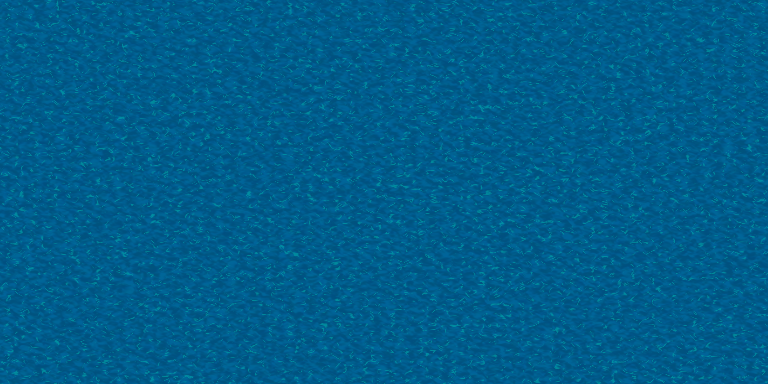
A Shadertoy shader for this texture:

```glsl
float hash(vec2 cell) {
    return fract(sin(dot(cell, vec2(127.1, 311.7))) * 43758.5453);
}

// Slope contribution of one lattice corner
float corner(vec2 cell, vec2 offset) {
    float angle = 6.28318 * hash(cell);
    return dot(vec2(cos(angle), sin(angle)), offset);
}

// Gradient noise around zero
float noise(vec2 p) {
    vec2 i = floor(p), f = fract(p), e = vec2(1, 0);
    vec2 u = f * f * f * (f * (f * 6.0 - 15.0) + 10.0);
    return mix(mix(corner(i, f), corner(i + e, f - e), u.x),
               mix(corner(i + e.yx, f - e.yx), corner(i + 1.0, f - 1.0), u.x), u.y);
}

// Wide, flat ripples whose layers lean alternately left and right
float ripples(vec2 p) {
    float height = 0.0, weight = 0.42, lean = 0.3;
    vec2 scale = vec2(34.0, 84.0);
    for (int i = 0; i < 3; i++) {
        vec2 q = vec2(p.x, p.y + lean * p.x) * scale;
        height += weight * noise(q + 17.3 * float(i));
        weight -= 0.08;
        lean = -lean;
        scale *= vec2(1.6, 1.45);
    }
    return height;
}

// Short thin strokes along the zero level of a noise field
float glints(vec2 p, float lean) {
    vec2 q = vec2(p.x, p.y + lean * p.x);
    float level = noise(q * vec2(38.0, 92.0) + 41.3);
    float line = 1.0 - smoothstep(0.02, 0.15, abs(level));
    float gaps = smoothstep(0.12, 0.42, noise(p * vec2(56.0, 74.0) + 83.7 + 50.0 * lean));
    return line * gaps;
}

void mainImage(out vec4 fragColor, in vec2 fragCoord) {
    vec2 p = fragCoord / iResolution.y;
    p += vec2(0.008, 0.004) * vec2(noise(p * 45.0 + 5.0), noise(p * 50.0 + 9.0));

    // Water body, drifting slightly between green and violet
    float light = smoothstep(-0.3, 0.3, ripples(p));
    vec3 deepBlue = vec3(0.0, 0.322, 0.5);
    vec3 crestBlue = vec3(0.0, 0.398, 0.598);
    vec3 color = mix(deepBlue, crestBlue, pow(light, 1.25));
    color += vec3(0.0, 0.016, -0.016) * noise(p * vec2(40.0, 90.0) + 61.0);

    // Teal sparkle
    float sparkle = max(glints(p, 0.45), glints(p + 7.0, -0.45));
    color = mix(color, vec3(0.0, 0.64, 0.66), 0.65 * sparkle);

    fragColor = vec4(color, 1.0);
}
```
